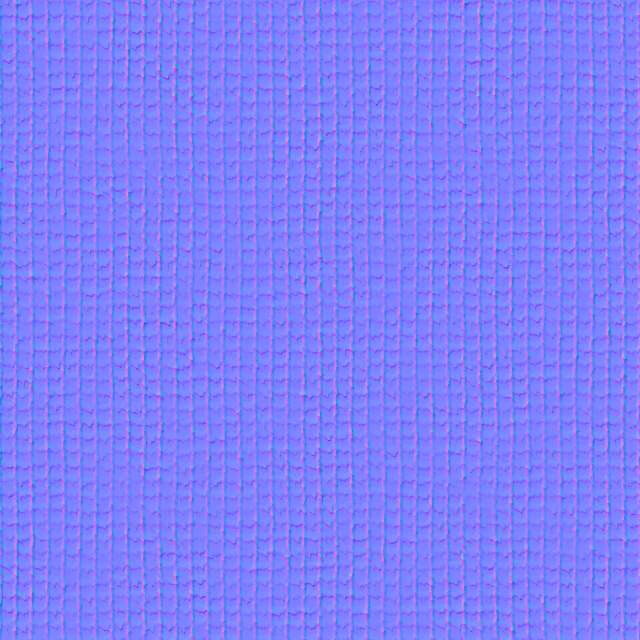
This texture map is drawn by a three.js fragment shader. Its source:

```glsl
// Tangent-space normal map of a worn, fuzzy knit: 40 columns by 44 rows of stitches.
// A height field joins ribbed columns of scalloped loops with slanted cellular tufts
// that fray the grooves; its slopes, green pointing down, become the colour.

varying vec2 vUv;

const float TAU = 6.2831853;
const vec2 STITCHES = vec2(40.0, 44.0);    // columns, rows
const vec2 TUFT_DENSITY = vec2(4.2, 1.6);  // tufts per stitch
const float TUFT_LEAN = 0.38;
const float SLOPE_STEP = 0.0006;           // in canvas widths
const float RELIEF = 1.0;

float hash(vec2 p) {
  vec3 q = fract(vec3(p.xyx) * vec3(0.1031, 0.1030, 0.0973));
  q += dot(q, q.yzx + 33.33);
  return fract((q.x + q.y) * q.z);
}

vec2 hash2(vec2 p) {
  return vec2(hash(p), hash(p + 57.3));
}

// Squared distance to the nearest scattered centre: flat middles, sharp creases
float cellular(vec2 p) {
  vec2 cell = floor(p);
  vec2 local = fract(p);
  float nearest = 4.0;
  for (int j = -1; j <= 1; j++) {
    for (int i = -1; i <= 1; i++) {
      vec2 offset = vec2(float(i), float(j));
      vec2 delta = offset + hash2(cell + offset + 100.0) - local;
      nearest = min(nearest, dot(delta, delta));
    }
  }
  return nearest;
}

// Slow drift of the yarn, mirrored about the quarter lines
vec2 drift(vec2 uv) {
  float fold = cos(TAU * 2.0 * uv.x);
  return vec2(
    0.0010 * sin(TAU * 3.0 * uv.y + 2.0 * fold),
    0.0012 * sin(TAU * 2.0 * uv.y + 3.0 * fold));
}

// Four soft worn patches, one in each quarter
float scuff(vec2 uv) {
  vec2 local = fract(uv * 2.0) - 0.5;
  vec2 ragged = local + 0.05 * sin(local.yx * 23.0 + uv * 9.0);
  return exp(-60.0 * dot(ragged, ragged));
}

// x: height of the loop, y: how deep the point lies in a groove
vec2 stitch(vec2 p, float fray, float wear) {
  float column = mod(floor(p.x), STITCHES.x);
  float side = abs(fract(p.x) - 0.5);
  float along = p.y - 0.35 * side + 0.35 * fray + 0.2 * hash(vec2(column, 7.0));
  float row = mod(floor(along), STITCHES.y);
  float t = fract(along);
  float across = 1.0 - smoothstep(0.30, 0.5, side + 0.16 * fray * (1.0 - 2.0 * side));
  float loop = smoothstep(0.0, 0.5, t) * (1.0 - smoothstep(0.76, 1.0, t));
  float swell = mix(0.3, 1.6, hash(vec2(column, row)));
  float height = across * (0.022 + 0.022 * loop * swell);
  return vec2(height * (1.0 - 0.5 * wear), 1.0 - across * mix(0.65, 1.0, loop));
}

float tufts(vec2 p) {
  return cellular(vec2(p.x + TUFT_LEAN * p.y, p.y) * TUFT_DENSITY);
}

// Height in stitch widths
float knitHeight(vec2 uv) {
  float wear = scuff(uv);
  vec2 p = (uv + drift(uv) * (1.0 + wear)) * STITCHES;
  float tuft = tufts(p);
  vec2 knit = stitch(p, tuft - 0.2, wear);
  float quarterLines = 1.0 + 0.3 * cos(TAU * 4.0 * uv.x);
  float fuzz = 0.015 + 0.085 * knit.y * quarterLines * (1.0 - 0.3 * wear);
  return knit.x - fuzz * tuft;
}

// Surface normal with its vertical part flipped
vec3 flippedNormal(vec2 uv) {
  vec2 e = vec2(SLOPE_STEP, 0.0);
  vec2 rise = vec2(
    knitHeight(uv + e.xy) - knitHeight(uv - e.xy),
    knitHeight(uv + e.yx) - knitHeight(uv - e.yx));
  vec2 slope = rise / (2.0 * SLOPE_STEP * STITCHES.x);
  return normalize(vec3(RELIEF * slope * vec2(-1.0, 1.0), 1.0));
}

void main() {
  vec3 normal = flippedNormal(vUv);
  gl_FragColor = vec4(normal * 0.5 + 0.5, 1.0);
}
```
